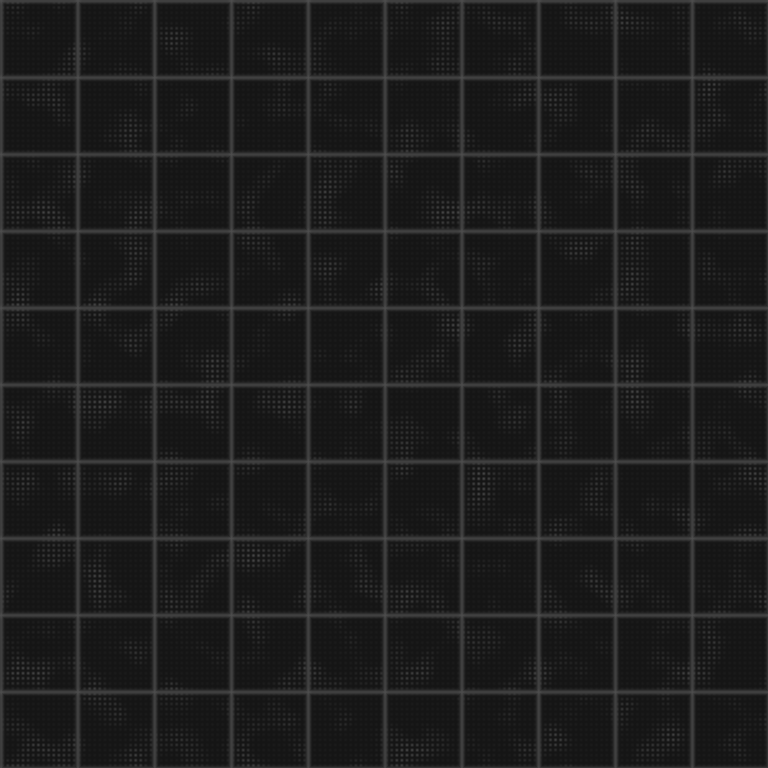
This pattern is drawn by a three.js fragment shader. Its source:

```glsl
varying vec2 vUv;

#define CELLS 10.0
#define DOTS_PER_CELL 15.0
#define PATCHES 20.0
#define LINE_SOFTNESS 0.032
#define LINE_SHIFT vec2(0.015, -0.012)
#define LINE_GAIN 0.17
#define CROSSING_GAIN 0.05
#define DOT_FAINT 0.022
#define DOT_BRIGHT 0.19
#define BASE_COLOR vec3(0.082)

const float TAU = 6.2831853;

// Unit gradient for a lattice point, wrapped to the period
vec2 latticeGradient(vec2 p, float period) {
  p = mod(p, period);
  float h = fract(sin(dot(p, vec2(127.1, 311.7))) * 43758.55);
  return vec2(cos(TAU * h), sin(TAU * h));
}

// Tiling gradient noise, roughly -0.7 to 0.7
float gradientNoise(vec2 p, float period) {
  vec2 i = floor(p);
  vec2 f = p - i;
  vec2 u = f * f * f * (f * (f * 6.0 - 15.0) + 10.0);
  vec2 e = vec2(0.0, 1.0);
  float a = dot(latticeGradient(i, period), f);
  float b = dot(latticeGradient(i + e.yx, period), f - e.yx);
  float c = dot(latticeGradient(i + e.xy, period), f - e.xy);
  float d = dot(latticeGradient(i + e.yy, period), f - e.yy);
  return mix(mix(a, b, u.x), mix(c, d, u.x), u.y);
}

// Soft grid lines with slightly brighter crossings
float gridGlow(vec2 p) {
  vec2 d = abs(fract(p - LINE_SHIFT + 0.5) - 0.5) / LINE_SOFTNESS;
  vec2 line = exp(-d * d);
  return LINE_GAIN * max(line.x, line.y) + CROSSING_GAIN * line.x * line.y;
}

// Fine lattice of round dots, fading to its mean when too small to resolve
float dotLattice(vec2 p) {
  vec2 wave = 0.5 - 0.5 * cos(TAU * p);
  float footprint = max(fwidth(p.x), fwidth(p.y));
  return mix(wave.x * wave.y, 0.25, smoothstep(0.4, 0.8, footprint));
}

void main() {
  vec2 cell = vUv * CELLS;

  // Uneven patches where the dots show through
  float n = gradientNoise(vUv * PATCHES, PATCHES);
  n += 0.35 * gradientNoise(vUv * PATCHES * 2.0 + 0.5, PATCHES * 2.0);
  float patchAmount = smoothstep(-0.1, 0.75, n);
  float dots = dotLattice(cell * DOTS_PER_CELL) * mix(DOT_FAINT, DOT_BRIGHT, patchAmount);

  // Lines cover the dots
  float glow = gridGlow(cell);
  float cover = clamp(glow / LINE_GAIN, 0.0, 1.0);
  gl_FragColor = vec4(BASE_COLOR + glow + dots * (1.0 - cover), 1.0);
}
```
